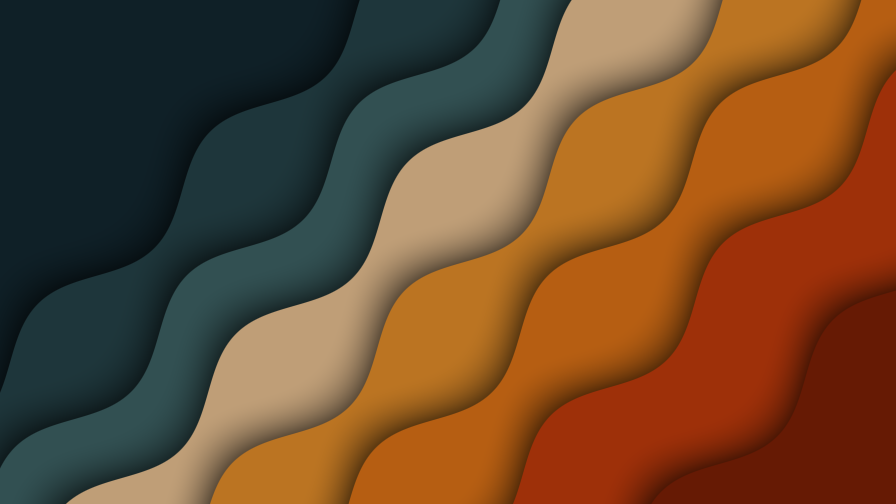
Give the GLSL for this background, as a WebGL 1 fragment shader.

```glsl
precision highp float;

uniform vec2 u_resolution;

#define WAVE_HEIGHT 0.0426
#define WAVE_LENGTH 0.483
#define SHADOW_REACH 0.105
#define SHADOW_STRENGTH 0.52

const float TAU = 6.2831853;

// Signed distance across the diagonal: positive inside the sheet
float sheetDepth(vec2 diagonal, float offset, float shift) {
  float wave = WAVE_HEIGHT * sin(TAU * (diagonal.y - shift) / WAVE_LENGTH);
  return diagonal.x - offset - wave;
}

// Lay one wavy sheet over the color below, with a soft shadow along its edge
vec3 laySheet(vec3 below, vec3 sheet, vec2 diagonal, float offset, float shift) {
  float depth = sheetDepth(diagonal, offset, shift);
  float pixel = 0.8 / u_resolution.y;
  float nearness = clamp(1.0 + depth / SHADOW_REACH, 0.0, 1.0);
  vec3 shaded = below * (1.0 - SHADOW_STRENGTH * nearness * nearness);
  return mix(shaded, sheet, smoothstep(-pixel, pixel, depth));
}

void main() {
  vec2 p = gl_FragCoord.xy / u_resolution.y;
  float fromTop = 1.0 - p.y;

  // x runs across the sheets, y runs along their edges
  vec2 diagonal = vec2(p.x + fromTop, p.x - fromTop) * 0.70711;

  vec3 navy = vec3(0.059, 0.125, 0.153);
  vec3 deepTeal = vec3(0.118, 0.212, 0.231);
  vec3 teal = vec3(0.196, 0.314, 0.322);
  vec3 sand = vec3(0.749, 0.620, 0.467);
  vec3 ochre = vec3(0.733, 0.455, 0.133);
  vec3 orange = vec3(0.714, 0.369, 0.071);
  vec3 rust = vec3(0.620, 0.188, 0.035);
  vec3 maroon = vec3(0.400, 0.100, 0.016);

  // Sheets from the back to the front
  vec3 color = navy;
  color = laySheet(color, deepTeal, diagonal, 0.522, 0.231);
  color = laySheet(color, teal, diagonal, 0.691, 0.480);
  color = laySheet(color, sand, diagonal, 0.842, 0.467);
  color = laySheet(color, ochre, diagonal, 1.018, 0.282);
  color = laySheet(color, orange, diagonal, 1.198, 0.020);
  color = laySheet(color, rust, diagonal, 1.398, 0.311);
  color = laySheet(color, maroon, diagonal, 1.660, 0.358);

  gl_FragColor = vec4(color, 1.0);
}
```
